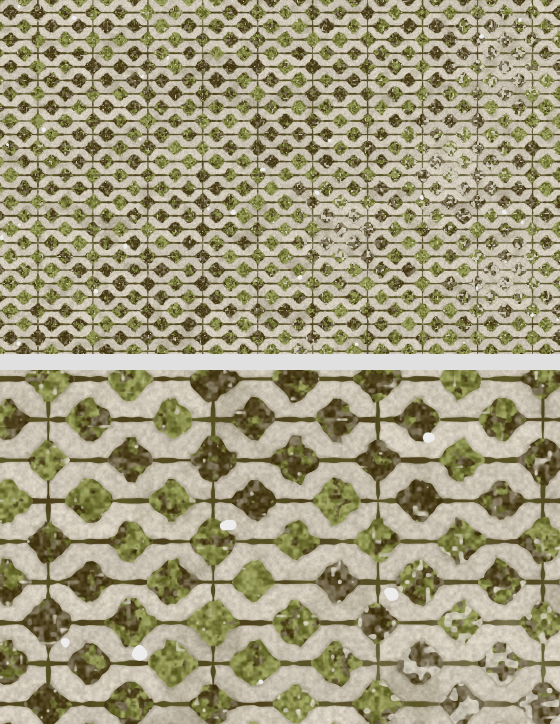
Top, the full canvas; bottom, a detail of the centre.
This texture is drawn by a Shadertoy shader. Its source:

```glsl
const float ROWS = 26.13;              // hole rows down the canvas
const float PITCH = 2.028;             // hole spacing along a row, in rows
const vec2 ORIGIN = vec2(2.8, 15.2);   // centre of one hole, in rows
const float HOLE_RADIUS = 0.62;        // diamond, before its tips are cut
const vec2 TIP_CUT = vec2(0.58, 0.53);
const float JOINT_ROW = 0.055;         // half widths of the joints
const float JOINT_COLUMN = 0.04;
const float RAGGED = 0.13;             // roughness of the hole edges
const float GRAIN = 0.17;

const vec3 CONCRETE = vec3(0.81, 0.78, 0.72);
const vec3 WORN = vec3(0.65, 0.62, 0.53);
const vec3 SOIL = vec3(0.29, 0.24, 0.10);
const vec3 GRIT = vec3(0.49, 0.45, 0.35);
const vec3 MOSS = vec3(0.41, 0.42, 0.18);
const vec3 GRASS = vec3(0.58, 0.60, 0.34);
const vec3 PEBBLE = vec3(0.84, 0.82, 0.77);

// Gravel drifts: centre in canvas fractions, radius in canvas heights
const vec3 DRIFTS[5] = vec3[5](
    vec3(0.61, 0.35, 0.12), vec3(0.81, 0.53, 0.15), vec3(0.90, 0.82, 0.13),
    vec3(0.90, 0.22, 0.13), vec3(0.54, 0.00, 0.06));

float hash(vec2 p) {
    vec3 q = fract(p.xyx * vec3(0.1031, 0.1030, 0.0973));
    q += dot(q, q.yzx + 33.33);
    return fract((q.x + q.y) * q.z);
}

float noise(vec2 p) {
    vec2 i = floor(p), f = fract(p);
    f = f * f * (3.0 - 2.0 * f);
    return mix(mix(hash(i), hash(i + vec2(1, 0)), f.x),
               mix(hash(i + vec2(0, 1)), hash(i + vec2(1, 1)), f.x), f.y);
}

float layered(vec2 p) {
    return 0.55 * noise(p) + 0.3 * noise(p * 2.1 + 7.3) + 0.15 * noise(p * 4.3 + 2.9);
}

// Distance to the nearest staggered hole; id receives its column and row
float holeDistance(vec2 p, out vec2 id) {
    float nearest = 1e3;
    for (int i = -1; i <= 1; i++) {
        float row = round(p.y) + float(i);
        float shift = 0.5 * mod(row, 2.0);
        float column = round(p.x / PITCH - shift);
        vec2 q = abs(p - vec2((column + shift) * PITCH, row));
        float d = (q.x + q.y - HOLE_RADIUS) * 0.7071;
        d = max(d, max(q.x - TIP_CUT.x, q.y - TIP_CUT.y));
        if (d < nearest) {
            nearest = d;
            id = vec2(column, row);
        }
    }
    return nearest;
}

float gravelAmount(vec2 uv, float aspect) {
    float amount = 0.0;
    for (int i = 0; i < 5; i++) {
        vec2 offset = (uv - DRIFTS[i].xy) * vec2(aspect, 1.0) / DRIFTS[i].z;
        amount = max(amount, exp(-dot(offset, offset)));
    }
    return amount;
}

vec3 concreteColor(vec2 p, float edge) {
    vec2 stone = floor(vec2(p.x / (2.0 * PITCH), p.y));
    float grain = 0.6 * noise(p * 11.0) + 0.4 * noise(p * 23.0);
    float wear = smoothstep(0.10, 0.0, edge) * 0.65;
    wear += 0.5 * smoothstep(0.56, 0.8, layered(p * 0.9 + 31.0));
    vec3 color = mix(CONCRETE, WORN, min(wear, 1.0));
    return color + GRAIN * (grain - 0.5) + 0.05 * (hash(stone + 5.0) - 0.5);
}

vec3 fillColor(vec2 p, vec2 id, float gravel) {
    // Soil with scattered grit
    float clump = layered(p * 4.0 + 13.0);
    float stones = noise(p * 7.0 + 41.0);
    vec3 color = mix(SOIL, GRIT, smoothstep(0.48, 0.85, stones + 0.4 * gravel));
    // Growth differs from hole to hole and between broad areas
    float growth = mix(hash(id + 17.0), noise(id * 0.22 + 3.0), 0.35);
    float cover = 0.12 + 0.85 * growth - 0.25 * gravel;
    float grown = smoothstep(-0.08, 0.08, cover - clump);
    float blades = noise(p * 8.0 + 71.0);
    vec3 plants = mix(MOSS, GRASS, smoothstep(0.25, 0.8, blades + 0.35 * (growth - 0.5)));
    color = mix(color, plants, grown);
    // Pale pebbles gather in the drifts
    float pebble = noise(p * 6.0 + 97.0) + 0.42 * gravel;
    color = mix(color, PEBBLE, 0.85 * smoothstep(0.82, 0.98, pebble));
    return color + 0.16 * (noise(p * 13.0) - 0.5);
}

void mainImage(out vec4 fragColor, in vec2 fragCoord) {
    vec2 uv = fragCoord / iResolution.xy;
    vec2 p = fragCoord / iResolution.y * ROWS - ORIGIN;
    float aa = 0.7 * ROWS / iResolution.y;
    float gravel = gravelAmount(uv, iResolution.x / iResolution.y);

    // Hole and joint shapes with slightly broken edges
    vec2 id;
    float rough = noise(p * 5.0) - 0.5;
    float hole = holeDistance(p, id) + RAGGED * rough + 0.07 * (hash(id) - 0.5);
    float across = abs(p.y - round(p.y)) - JOINT_ROW;
    float lane = p.x / (2.0 * PITCH);
    float along = abs(lane - round(lane)) * 2.0 * PITCH - JOINT_COLUMN;
    float joint = min(across, along) + 0.06 * rough;

    vec3 color = concreteColor(p, min(hole, joint + 0.03));
    // Dark joints, partly filled by dust in the drifts
    vec3 jointColor = mix(SOIL, MOSS, 0.6 * noise(p * 2.0 + 9.0));
    float jointMask = smoothstep(aa, -aa, joint);
    jointMask *= 1.0 - 0.65 * gravel * noise(p * 1.7);
    color = mix(color, jointColor, jointMask);
    color = mix(color, fillColor(p, id, gravel), smoothstep(aa, -aa, hole));

    // Sparse pale litter
    vec2 cell = floor(p);
    vec2 spot = 0.25 + 0.5 * vec2(hash(cell + 51.0), hash(cell + 83.0));
    float size = 0.06 + 0.12 * hash(cell + 29.0);
    float litter = length(fract(p) - spot) - size + 0.12 * rough;
    color = mix(color, vec3(0.93), step(0.975, hash(cell + 63.0)) * smoothstep(aa, -aa, litter));

    fragColor = vec4(clamp(color, 0.0, 1.0), 1.0);
}
```
